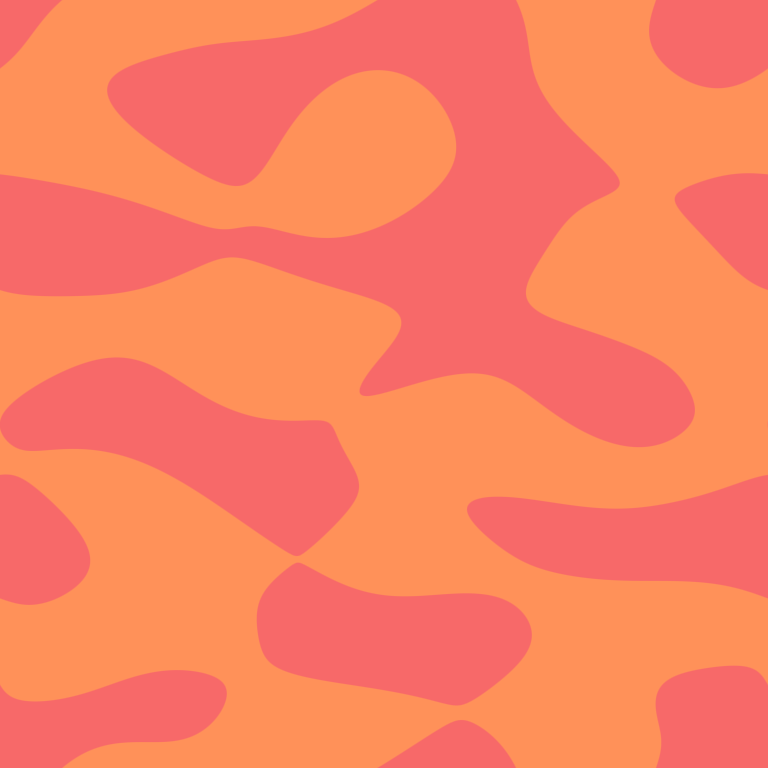
This pattern is drawn by a Shadertoy shader. Its source:

```glsl
const float TAU = 6.2831853;
const vec3 CORAL = vec3(0.97, 0.41, 0.41);
const vec3 APRICOT = vec3(1.0, 0.57, 0.35);

float hash(vec2 p) {
    return fract(sin(dot(p, vec2(127.1, 311.7))) * 43758.5453);
}

// Sum of waves with whole-number frequencies, so it wraps; unit variance
float waveField(vec2 p) {
    float sum = 0.0, power = 0.0;
    for (int y = 0; y <= 6; y++) {
        for (int x = -4; x <= 4; x++) {
            if (y == 0 && x <= 0) continue;
            vec2 freq = vec2(x, y);
            // Keep an elliptic band of frequencies: blobs wider than tall
            float ring = length(freq / vec2(2.7, 4.4)) - 1.0;
            float weight = exp(-10.0 * ring * ring);
            sum += weight * cos(TAU * (dot(freq, p) + hash(freq + 5.0)));
            power += 0.5 * weight * weight;
        }
    }
    return sum * inversesqrt(power);
}

void mainImage(out vec4 fragColor, in vec2 fragCoord) {
    // The offset makes outlines cross the tile borders steeply
    vec2 p = fragCoord / iResolution.xy + vec2(0.55, 0.62);

    // Periodic shears bend the blobs without changing their area
    p.x += 0.04 * sin(TAU * 2.0 * p.y + 1.0);
    p.y += 0.02 * sin(TAU * 2.0 * p.x + 2.5);

    // Threshold slightly below the mean, with a one-pixel soft edge
    float field = waveField(p) + 0.13;
    float edge = max(fwidth(field), 1e-5);
    float cover = smoothstep(-0.7, 0.7, field / edge);

    fragColor = vec4(mix(CORAL, APRICOT, cover), 1.0);
}
```
